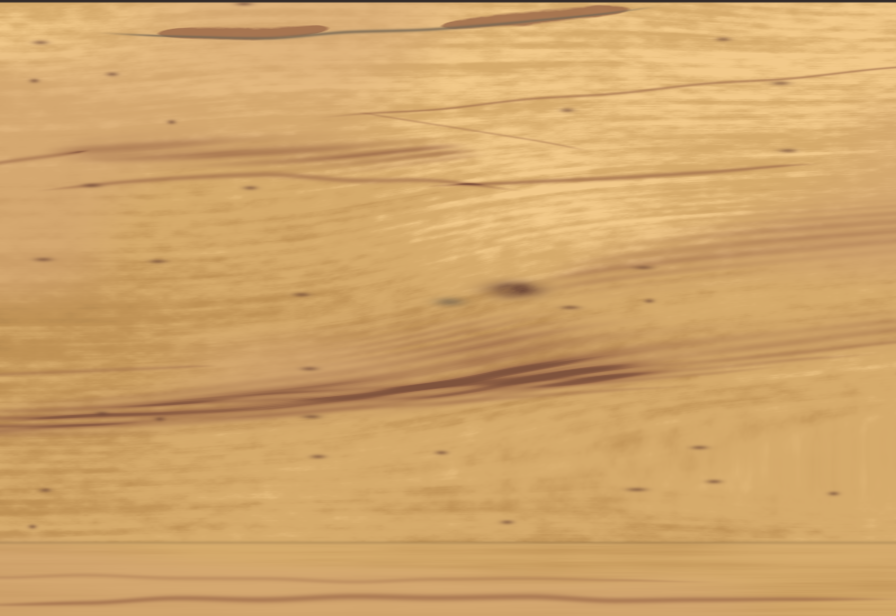
Write a WebGL 1 fragment shader that draws this texture.

```glsl
precision highp float;
uniform vec2 u_resolution;

#define GRAIN_DENSITY 85.0
#define GRAIN_CONTRAST 0.50
#define FLECK_CONTRAST 0.42
#define RING_DENSITY 62.0
#define STAIN_STRENGTH 0.85
#define PLANK_SEAM 0.119
#define SPECK_CHANCE 0.16

const vec3 HONEY = vec3(0.84, 0.67, 0.42);
const vec3 CREAM = vec3(0.95, 0.79, 0.54);
const vec3 OCHRE = vec3(0.75, 0.57, 0.33);
const vec3 ROSE = vec3(0.83, 0.65, 0.45);
const vec3 UMBER = vec3(0.62, 0.42, 0.29);
const vec3 BARK = vec3(0.40, 0.25, 0.20);
const vec3 SLATE = vec3(0.47, 0.41, 0.33);

float hash(vec2 p) {
  return fract(sin(dot(p, vec2(127.1, 311.7))) * 43758.5453);
}

float noise(vec2 p) {
  vec2 i = floor(p), f = fract(p);
  f = f * f * (3.0 - 2.0 * f);
  return mix(mix(hash(i), hash(i + vec2(1, 0)), f.x),
             mix(hash(i + vec2(0, 1)), hash(i + vec2(1, 1)), f.x), f.y);
}

float fbm(vec2 p) {
  float sum = 0.0, amp = 0.53;
  for (int i = 0; i < 4; i++) {
    sum += amp * noise(p);
    p = p * 2.03 + 17.3;
    amp *= 0.5;
  }
  return sum;
}

float blob(vec2 p, vec2 centre, vec2 radius) {
  vec2 d = (p - centre) / radius;
  return exp(-dot(d, d));
}

// Tapered soft line from a to b, bowed by sag
float streak(vec2 p, vec2 a, vec2 b, float sag, float width) {
  float t = clamp((p.x - a.x) / (b.x - a.x), 0.0, 1.0);
  float bow = 4.0 * t * (1.0 - t);
  float wobble = 0.010 * (noise(vec2(p.x * 7.0, a.y * 90.0)) - 0.5);
  float d = (p.y - mix(a.y, b.y, t) - sag * bow - wobble) / max(width * sqrt(bow), 0.002);
  return exp(-d * d) * smoothstep(0.0, 0.45, bow);
}

// Short dark pores, at most one in each cell
float specks(vec2 p) {
  vec2 q = p / vec2(0.11, 0.06), cell = floor(q);
  vec2 centre = 0.3 + 0.4 * vec2(hash(cell + 3.1), hash(cell + 8.7));
  vec2 radius = vec2(0.06 + 0.09 * hash(cell + 5.3), 0.06);
  return blob(fract(q), centre, radius) * step(hash(cell), SPECK_CHANCE);
}

void main() {
  vec2 p = gl_FragCoord.xy / u_resolution.y;
  float board = smoothstep(PLANK_SEAM - 0.003, PLANK_SEAM + 0.003, p.y);

  // Grain coordinate follows the rise of the fibres
  float rise = smoothstep(0.2, 1.6, p.x) * smoothstep(0.15, 0.35, p.y)
             * (1.0 - smoothstep(0.6, 1.0, p.y));
  float v = p.y - 0.15 * rise - 0.035 * board * noise(p * vec2(2.2, 3.5));
  float grain = fbm(vec2(p.x * 2.5, v * GRAIN_DENSITY));
  float fleck = fbm(vec2(p.x * 34.0, v * 85.0));
  float cloud = fbm(p * vec2(2.5, 7.0) + 4.0);
  float ringWave = 0.5 + 0.5 * sin(6.2832 * (v * RING_DENSITY + 1.6 * noise(vec2(p.x * 2.0, v * 14.0))));

  // Broad light and shade
  float tone = 0.40 + 0.34 * smoothstep(0.50, 0.92, p.y) + 0.10 * (p.x - 0.7) * p.y;
  tone += 0.34 * blob(p, vec2(0.95, 0.65), vec2(0.30, 0.09));
  tone -= 0.20 * blob(p, vec2(0.30, 0.48), vec2(0.75, 0.09));
  tone += 0.40 * (cloud - 0.5);
  tone += GRAIN_CONTRAST * (grain - 0.5) + FLECK_CONTRAST * board * (fleck - 0.5);
  tone -= 0.10 * ringWave * smoothstep(0.35, 0.7, noise(p * vec2(2.0, 6.0) + 9.0)) * board;

  vec3 color = mix(OCHRE, HONEY, smoothstep(0.0, 0.5, tone));
  color = mix(color, CREAM, smoothstep(0.5, 0.95, tone));
  color *= 1.0 + 0.25 * min(tone, 0.0);
  color = mix(color, ROSE, 0.6 * smoothstep(0.45, 0.7, noise(p * vec2(2.0, 5.0) + 21.0)));

  // Resinous bands broken up by rings and fibres
  float band = 0.95 * streak(p, vec2(-0.2, 0.295), vec2(1.13, 0.405), 0.004, 0.028);
  band += 0.75 * streak(p, vec2(0.06, 0.757), vec2(0.80, 0.750), 0.0, 0.022);
  band += 0.55 * streak(p, vec2(0.85, 0.530), vec2(1.75, 0.650), 0.022, 0.038);
  band += 0.70 * blob(p, vec2(0.80, 0.435), vec2(0.21, 0.045));
  band += 0.45 * streak(p, vec2(0.70, 0.400), vec2(1.75, 0.490), 0.0, 0.025);
  float stain = band * (0.35 + 0.55 * ringWave + 0.9 * (grain - 0.35));
  for (int i = 0; i < 4; i++) {
    float k = float(i);
    stain += 0.38 * streak(p, vec2(-0.25 + 0.2 * k, 0.292 + 0.020 * k),
                           vec2(1.15 + 0.15 * k, 0.375 + 0.028 * k), -0.006, 0.005);
  }

  // Fine dark veins
  float vein = 0.65 * streak(p, vec2(0.05, 0.685), vec2(0.86, 0.688), 0.026, 0.005);
  vein += 0.75 * streak(p, vec2(0.68, 0.694), vec2(1.34, 0.731), 0.0, 0.004);
  vein += 0.65 * streak(p, vec2(-0.05, 0.730), vec2(0.15, 0.760), 0.0, 0.004);
  vein += 0.65 * streak(p, vec2(0.50, 0.805), vec2(1.65, 0.908), 0.0, 0.0025);
  vein += 0.40 * streak(p, vec2(0.57, 0.816), vec2(0.96, 0.755), 0.0, 0.002);
  vein += 0.45 * streak(p, vec2(-0.10, 0.387), vec2(0.36, 0.410), 0.0, 0.004);
  vein += 0.80 * streak(p, vec2(-0.10, 0.020), vec2(1.50, 0.028), 0.004, 0.006);
  vein += 0.35 * streak(p, vec2(-0.30, 0.065), vec2(1.20, 0.055), 0.0, 0.004);
  stain = clamp(STAIN_STRENGTH * (stain + vein), 0.0, 1.3);
  color = mix(color, UMBER, min(stain, 1.0));
  color = mix(color, BARK, 0.55 * smoothstep(0.65, 1.3, stain));

  // Open crack with crumbled patches, knot and pores
  float crack = streak(p, vec2(0.15, 0.948), vec2(1.08, 0.993), -0.024, 0.003);
  float patches = streak(p, vec2(0.24, 0.947), vec2(0.55, 0.952), 0.0, 0.011)
                + streak(p, vec2(0.70, 0.955), vec2(1.04, 0.985), 0.004, 0.012);
  color = mix(color, UMBER, 0.85 * smoothstep(0.25, 0.65, patches * (0.6 + 0.8 * fleck)));
  color = mix(color, SLATE, 0.75 * crack);
  float knot = blob(p, vec2(0.835, 0.530), vec2(0.045, 0.013));
  color = mix(color, BARK, 0.85 * knot * (0.6 + 0.7 * fleck));
  color = mix(color, SLATE, 0.6 * blob(p, vec2(0.73, 0.510), vec2(0.024, 0.007)));
  color = mix(color, BARK, 0.5 * specks(p) * board);

  // Plank seam and shadowed top edge
  color *= 1.0 - 0.10 * exp(-pow((p.y - PLANK_SEAM) / 0.003, 2.0));
  color = mix(color, vec3(0.20, 0.17, 0.16), smoothstep(0.994, 0.998, p.y));
  gl_FragColor = vec4(color, 1.0);
}
```
